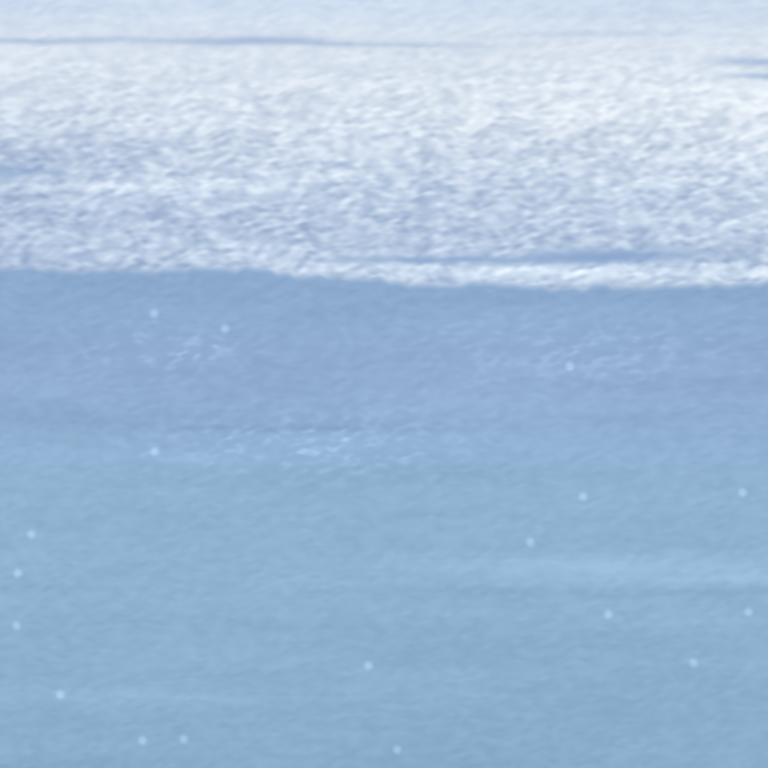
A Shadertoy shader for this texture:

```glsl
// Draws a sunlit snowfield with wind ripples above a smooth blue shadow.

float hash(vec2 p) {
    vec3 q = fract(p.xyx * vec3(0.1031, 0.1030, 0.0973));
    q += dot(q, q.yzx + 33.33);
    return fract((q.x + q.y) * q.z);
}

// Smooth value noise, centred on zero
float noise(vec2 p) {
    vec2 cell = floor(p), f = fract(p);
    f = f * f * (3.0 - 2.0 * f);
    return mix(mix(hash(cell), hash(cell + vec2(1, 0)), f.x),
               mix(hash(cell + vec2(0, 1)), hash(cell + vec2(1, 1)), f.x), f.y) - 0.5;
}

float layeredNoise(vec2 p) {
    float sum = 0.0, weight = 0.6;
    for (int i = 0; i < 4; i++) {
        sum += weight * noise(p);
        p = p * 2.03 + 17.3;
        weight *= 0.55;
    }
    return sum;
}

// Soft horizontal lens with tapered ends
float streak(vec2 p, vec2 centre, vec2 size) {
    vec2 d = (p - centre) / size;
    return exp(-d.x * d.x - d.y * d.y);
}

// Height of the shadow boundary
float shadowEdge(float x) {
    float h = mix(0.648, 0.630, smoothstep(0.27, 0.56, x));
    h -= 0.007 * exp(-pow((x - 0.80) / 0.08, 2.0));
    return h + 0.006 * noise(vec2(x * 24.0, 3.0)) + 0.006 * noise(vec2(x * 75.0, 9.0));
}

vec3 sunlitSnow(vec2 uv, float ripple, float bands) {
    // Vertical gradient, brighter towards the right
    vec3 c = mix(vec3(0.72, 0.79, 0.885), vec3(0.765, 0.825, 0.903), smoothstep(0.68, 0.81, uv.y));
    c = mix(c, vec3(0.85, 0.89, 0.94), smoothstep(0.78, 0.90, uv.y + 0.04 * uv.x));
    c = mix(c, vec3(0.80, 0.86, 0.935), smoothstep(0.945, 1.0, uv.y));
    c += vec3(0.045, 0.04, 0.025) * (uv.x - 0.4) * (1.0 - smoothstep(0.88, 0.96, uv.y));

    // Ripples fade out towards the distance
    float fade = 1.0 - smoothstep(0.80, 0.97, uv.y);
    c += vec3(1.0, 0.9, 0.65) * (ripple * mix(0.05, 0.19, fade) + bands * mix(0.04, 0.12, fade));

    // Bright rim along the shadow and pale crests
    float rim = streak(uv, vec2(0.68, 0.646), vec2(0.30, 0.008));
    rim += 0.5 * streak(uv, vec2(0.2, 0.755), vec2(0.25, 0.008));
    c += vec3(0.08, 0.075, 0.06) * rim;

    // Blue hollows
    vec2 p = uv + vec2(0.0, 0.004 * noise(uv * vec2(18.0, 30.0)));
    float hollow = 0.42 * streak(p, vec2(0.06, 0.947), vec2(0.17, 0.005));
    hollow += 0.55 * streak(p, vec2(0.33, 0.946), vec2(0.11, 0.006));
    hollow += 0.30 * streak(p, vec2(0.50, 0.942), vec2(0.13, 0.004));
    hollow += 0.22 * streak(p, vec2(0.80, 0.955), vec2(0.14, 0.005));
    hollow += 0.55 * streak(p, vec2(1.0, 0.920), vec2(0.07, 0.006));
    hollow += 0.55 * streak(p, vec2(1.0, 0.901), vec2(0.06, 0.005));
    hollow += 0.60 * streak(p, vec2(0.0, 0.776), vec2(0.07, 0.010));
    hollow += 0.95 * streak(p, vec2(0.79, 0.666), vec2(0.12, 0.009));
    hollow += 0.75 * streak(p, vec2(0.57, 0.661), vec2(0.13, 0.005));
    return mix(c, vec3(0.55, 0.66, 0.81), min(hollow, 0.95));
}

vec3 shadedSnow(vec2 uv, float ripple, float bands) {
    vec3 c = mix(vec3(0.54, 0.68, 0.80), vec3(0.56, 0.70, 0.82), smoothstep(0.0, 0.32, uv.y));
    c = mix(c, vec3(0.57, 0.685, 0.82), smoothstep(0.32, 0.50, uv.y));
    c = mix(c, vec3(0.55, 0.67, 0.81), smoothstep(0.54, 0.63, uv.y));
    c += bands * 0.035 + ripple * 0.035;
    c += 0.018 * layeredNoise(uv * vec2(3.0, 9.0));

    // Faint lines and pale drifts
    c -= 0.045 * streak(uv, vec2(0.36, 0.442), vec2(0.20, 0.005));
    c -= 0.025 * streak(uv, vec2(0.05, 0.455), vec2(0.14, 0.012));
    c -= 0.025 * streak(uv, vec2(0.88, 0.228), vec2(0.25, 0.008));
    c += 0.035 * streak(uv, vec2(0.78, 0.262), vec2(0.28, 0.020));
    c += 0.030 * streak(uv, vec2(0.97, 0.246), vec2(0.12, 0.008));
    c += 0.025 * streak(uv, vec2(0.20, 0.095), vec2(0.16, 0.012));

    // Patches of ice glints
    float patches = streak(uv, vec2(0.22, 0.545), vec2(0.09, 0.025));
    patches += streak(uv, vec2(0.42, 0.42), vec2(0.16, 0.035));
    patches += 0.7 * streak(uv, vec2(0.76, 0.54), vec2(0.15, 0.035));
    c += patches * (0.01 + 0.13 * max(ripple, 0.0));

    // Scattered single glints
    vec2 grid = uv * 18.0, cell = floor(grid);
    vec2 centre = 0.25 + 0.5 * vec2(hash(cell + 5.0), hash(cell + 41.0));
    float glint = 1.0 - smoothstep(0.02, 0.16, length(fract(grid) - centre));
    c += 0.10 * glint * step(0.90, hash(cell + 73.0));
    return c;
}

void mainImage(out vec4 fragColor, in vec2 fragCoord) {
    vec2 uv = fragCoord / iResolution.xy;

    // Crossed diagonal ripples and long wind bands
    vec2 warped = uv + 0.008 * vec2(noise(uv * 19.0), noise(uv * 23.0 + 7.0));
    float ripple = noise(vec2(warped.x * 55.0 + warped.y * 50.0, warped.y * 150.0 - warped.x * 50.0));
    ripple += 0.7 * noise(vec2(warped.x * 95.0 - warped.y * 80.0, warped.y * 170.0 + warped.x * 45.0));
    ripple *= 0.75;
    float bands = layeredNoise(vec2(uv.x * 3.5, uv.y * 42.0));

    float edge = shadowEdge(uv.x) + 0.006 * ripple;
    float lit = smoothstep(-0.006, 0.006, uv.y - edge);
    vec3 colour = mix(shadedSnow(uv, ripple, bands), sunlitSnow(uv, ripple, bands), lit);
    fragColor = vec4(clamp(colour, 0.0, 1.0), 1.0);
}
```
